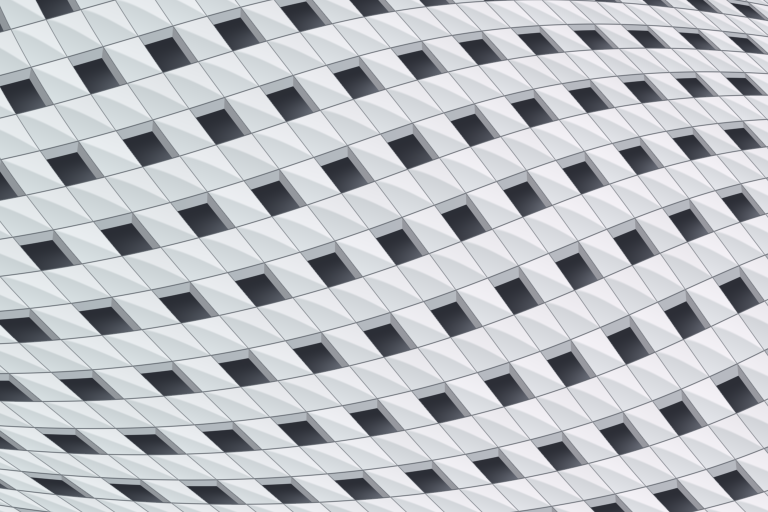
Give the GLSL for this pattern, as a WebGL 2 fragment shader.

```glsl
#version 300 es
precision highp float;
// Draws a curved white facade of folded tiles with recessed dark windows.

uniform vec2 u_resolution;
out vec4 fragColor;

const vec3 TILE_LIT = vec3(0.945, 0.945, 0.955);
const vec3 TILE_DIM = vec3(0.845, 0.862, 0.872);
const vec3 LINTEL = vec3(0.71, 0.73, 0.75);
const vec3 JAMB = vec3(0.59, 0.60, 0.62);
const vec3 GLASS_DARK = vec3(0.17, 0.18, 0.21);
const vec3 GLASS_GLOW = vec3(0.43, 0.45, 0.49);
const vec3 SEAM = vec3(0.36, 0.38, 0.41);
const float SEAM_WIDTH = 0.0013;           // fraction of canvas width
const vec2 RECESS = vec2(0.20, 0.25);      // depth of jamb and lintel
const vec2 GLASS_CENTER = vec2(0.42, 0.60);

float hash(vec2 p) {
    return fract(sin(dot(p, vec2(127.1, 311.7))) * 43758.5453);
}

// Window row number; rows crowd together away from the bulge line.
float bulgeRow(vec2 p) {
    float t = p.x;
    float d = p.y - (0.156 + 0.3125 * t);
    float spread = 4.3 + 15.6 * t * t + 28.0 * d * d;
    float slope = 9.1 - 1.48 * t + d * (1.9 - 2.2 * t + d * spread);
    return 0.22 + t * (5.02 + 0.57 * t) + d * slope;
}

// Window column number; columns lean right and narrow to the right.
float bulgeColumn(float x, float row) {
    float u = 0.974 - 0.00234 * row - x;
    float density = 16.2 - row * (0.1 + 0.05 * row);
    float bend = 5.15 - 0.08 * (row - 2.0) * (row - 2.0);
    return 10.0 - u * (density - u * (bend - 1.2 * u)) - row;
}

// Two cells per window period in both directions.
vec2 cellCoords(vec2 p) {
    float row = bulgeRow(p);
    return 2.0 * vec2(bulgeColumn(p.x, row), row) + GLASS_CENTER;
}

// Tile folded along a bowed diagonal from upper left to lower right.
vec3 foldedTile(vec2 f, float bow, float variation, float blur) {
    float fold = pow(f.x, bow) - f.y;
    float lit = smoothstep(-blur, blur, fold);
    vec3 upper = TILE_LIT - 0.035 * f.x * (1.0 - f.y);
    vec3 lower = TILE_DIM + 0.05 * (f.y - f.x - 0.35);
    return mix(lower, upper, lit) + 0.022 * (variation - 0.5);
}

// Glass at the lower left, framed by a lintel above and a jamb at right.
vec3 recessedWindow(vec2 f, float variation, vec2 blur) {
    vec2 depth = vec2(1.0 - f.x, f.y) / RECESS;
    vec2 soft = blur / RECESS;
    float mitre = smoothstep(-soft.x, soft.x, depth.y - depth.x);
    vec3 frame = mix(LINTEL, JAMB, mitre);
    float glow = smoothstep(0.35, 1.1, f.y) * (0.3 + 0.7 * f.x);
    vec3 glass = mix(GLASS_DARK, GLASS_GLOW, glow * (0.7 + 0.5 * variation));
    vec2 inside = smoothstep(1.0 - soft, 1.0 + soft, depth);
    return mix(frame, glass, inside.x * inside.y);
}

// Coverage of a seam line at a given distance from its centre.
float seamLine(float dist, float width, float pixel) {
    return 1.0 - smoothstep(0.5 * width - 0.5 * pixel, 0.5 * width + 0.5 * pixel, dist);
}

vec3 facade(vec2 p, float pixel) {
    vec2 g = cellCoords(p);
    vec2 dx = dFdx(g);
    vec2 dy = dFdy(g);
    vec2 rate = max(sqrt(dx * dx + dy * dy), vec2(1e-5));   // cells per pixel
    vec2 id = floor(g);
    vec2 f = g - id;
    vec2 kind = mod(id, 2.0);
    float variation = hash(id);

    vec3 color;
    if (kind.x + kind.y < 0.5) {
        color = recessedWindow(f, variation, 0.5 * rate);
    } else {
        float bow = kind.y < 0.5 ? 1.15 : 1.45;
        color = foldedTile(f, bow, variation, rate.x + rate.y);
    }

    // Seams keep one width across the whole facade.
    vec2 dist = min(f, 1.0 - f) / rate * pixel;
    float across = seamLine(dist.y, SEAM_WIDTH, pixel);
    float along = seamLine(dist.x, 0.8 * SEAM_WIDTH, pixel);
    return mix(color, SEAM, max(0.85 * across, 0.65 * along));
}

void main() {
    float pixel = 1.0 / u_resolution.x;
    vec3 color = vec3(0.0);
    // Average four samples per pixel.
    for (int i = 0; i < 4; i++) {
        vec2 offset = vec2(i % 2, i / 2) * 0.5 - 0.25;
        vec2 p = gl_FragCoord.xy + offset;
        color += 0.25 * facade(vec2(p.x, u_resolution.y - p.y) * pixel, pixel);
    }
    // Cool shade at the left, faint warmth at the right.
    vec2 uv = gl_FragCoord.xy / u_resolution;
    vec3 tint = mix(vec3(0.965, 0.985, 0.985), vec3(1.01, 1.0, 1.01), smoothstep(0.0, 0.8, uv.x));
    fragColor = vec4(clamp(color * tint, 0.0, 1.0), 1.0);
}
```
